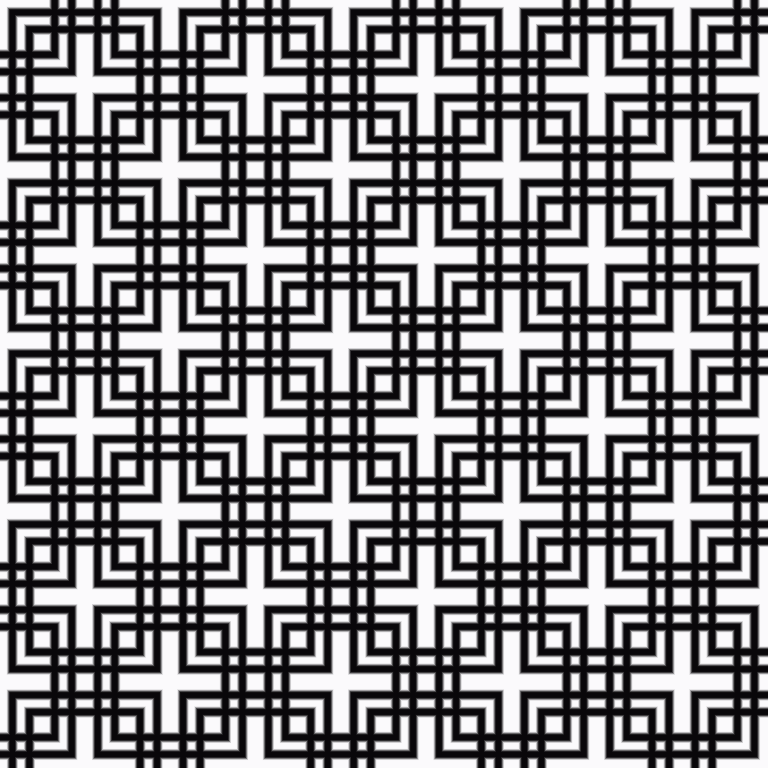
This pattern is drawn by a WebGL 2 fragment shader. Its source:

```glsl
#version 300 es
precision highp float;

uniform vec2 u_resolution;
out vec4 fragColor;

// Distance to two concentric square outlines, half sides 0.648 and 0.848
float nestedSquares(vec2 p) {
    vec2 q = abs(p);
    float reach = max(q.x, q.y);
    return abs(abs(reach - 0.748) - 0.1);
}

void main() {
    // Nine cells across and down, counted from the top left
    vec2 uv = gl_FragCoord.xy / u_resolution;
    vec2 grid = vec2(uv.x, 1.0 - uv.y) * 9.0 + 0.007;
    vec2 cell = floor(grid);
    vec2 local = fract(grid);

    // Mirror alternate cells so square centers lie on one diagonal
    if (mod(cell.x + cell.y, 2.0) > 0.5) local.x = 1.0 - local.x;

    // Overlapping squares from both ends of the diagonal
    float lineDist = min(nestedSquares(local), nestedSquares(local - 1.0));

    // Slightly soft ink edge, never thinner than a pixel
    float pixel = 9.0 / min(u_resolution.x, u_resolution.y);
    float softness = max(0.024, 0.7 * pixel);
    float paperAmount = smoothstep(-softness, softness, lineDist - 0.049);

    vec3 ink = vec3(0.035, 0.028, 0.038);
    vec3 paper = vec3(0.985, 0.982, 0.99);
    fragColor = vec4(mix(ink, paper, paperAmount), 1.0);
}
```
